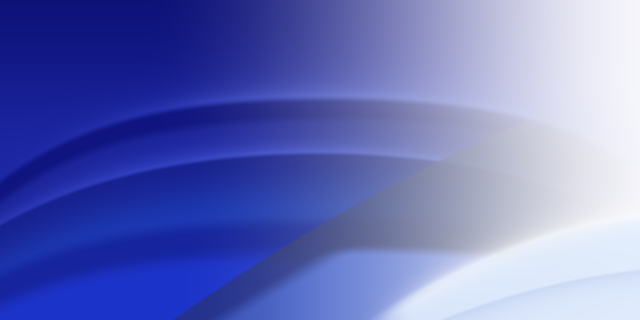
This background is drawn by a WebGL 2 fragment shader. Its source:

```glsl
#version 300 es
precision highp float;
// Soft blue backdrop: nested translucent arches crossed by a diagonal veil,
// dissolving into white on the right. Each layer is a signed height above
// a curve, blended with smooth steps and exponential glows.

uniform vec2 u_resolution;
out vec4 fragColor;

// Palette
const vec3 SKY_TOP = vec3(0.05, 0.07, 0.47);
const vec3 SKY_LOW = vec3(0.11, 0.15, 0.64);
const vec3 SHADOW = vec3(0.06, 0.08, 0.50);
const vec3 RIBBON = vec3(0.13, 0.17, 0.65);
const vec3 HOLLOW = vec3(0.09, 0.13, 0.56);
const vec3 AZURE = vec3(0.11, 0.22, 0.70);
const vec3 BAND = vec3(0.08, 0.13, 0.60);
const vec3 FLOOR = vec3(0.11, 0.20, 0.79);
const vec3 SLATE = vec3(0.15, 0.19, 0.46);
const vec3 SHEET = vec3(0.24, 0.36, 0.78);
const vec3 RIM = vec3(0.16, 0.20, 0.25);
const vec3 HAZE = vec3(0.97, 0.97, 0.99);
const vec3 ICE = vec3(0.87, 0.92, 0.99);

// Arches: peak x, peak y, quadratic drop, quartic drop
const vec4 ARCH_OUTER = vec4(1.03, 0.693, 0.119, 0.120);
const vec4 ARCH_INNER = vec4(1.00, 0.521, 0.169, 0.055);
const vec4 ARCH_LOWER = vec4(1.06, 0.219, 0.070, 0.068);

// Rising curves: start x, slope, bend
const vec3 VEIL_EDGE = vec3(0.54, 0.70, 0.124);
const vec3 SHEET_EDGE = vec3(0.69, 0.62, 0.10);
const vec3 BEAM_EDGE = vec3(1.17, 0.65, 0.31);
const vec3 CREASE_EDGE = vec3(1.38, 0.40, 0.24);

const vec2 HAZE_SPAN = vec2(0.45, 2.08);
const float HAZE_DELAY = 0.09;

float aboveArch(vec2 p, vec4 arch) {
    float d2 = (p.x - arch.x) * (p.x - arch.x);
    return p.y - (arch.y - arch.z * d2 - arch.w * d2 * d2);
}

float aboveRise(vec2 p, vec3 rise) {
    float d = p.x - rise.x;
    return p.y - (rise.y * d - rise.z * d * d);
}

float cover(float d, float softness) {
    return smoothstep(-softness, softness, d);
}

float glow(float d, float width) {
    return exp(-max(d, 0.0) / width);
}

void main() {
    // Height is one unit; width is fixed at two
    vec2 p = gl_FragCoord.xy / u_resolution * vec2(2.0, 1.0);
    float outer = aboveArch(p, ARCH_OUTER);
    float inner = aboveArch(p, ARCH_INNER);
    float lower = aboveArch(p, ARCH_LOWER);
    float veil = aboveRise(p, VEIL_EDGE);
    float beam = aboveRise(p, BEAM_EDGE);
    float rimFade = smoothstep(-0.1, 1.1, p.x);

    // Sky with the lit rim of the outer arch
    vec3 color = mix(SKY_LOW, SKY_TOP, smoothstep(0.45, 1.05, p.y));
    color += RIM * rimFade * glow(outer, 0.035);

    // Ribbon between the outer and inner arches
    float ribbonLight = 0.65 * smoothstep(0.045, 0.085, -outer)
                      + 0.35 * smoothstep(0.07, 0.17, -outer);
    vec3 ribbon = mix(SHADOW, RIBBON, ribbonLight);
    ribbon += RIM * (0.3 + 0.5 * rimFade) * glow(inner, 0.025);
    color = mix(color, ribbon, cover(-outer, 0.014));

    // Hollow under the inner arch, with a dark band and bright floor
    vec3 hollow = mix(HOLLOW, AZURE, smoothstep(0.0, 0.19, -inner));
    hollow = mix(hollow, BAND, 0.85 * smoothstep(0.12, 0.06, lower));
    hollow = mix(hollow, FLOOR, smoothstep(0.03, -0.05, lower));
    color = mix(color, hollow, cover(-inner, 0.009));

    // Slate veil below the diagonal
    float veilCover = cover(-veil, 0.004) * cover(-outer, 0.08);
    color = mix(color, SLATE, 0.72 * veilCover);
    color = mix(color, SLATE, 0.4 * veilCover * smoothstep(0.1, 0.04, abs(lower - 0.03)));

    // Pale sheet along the bottom
    float sheet = cover(-aboveRise(p, SHEET_EDGE), 0.035) * cover(-lower, 0.022);
    color = mix(color, SHEET, sheet * mix(0.75, 1.0, smoothstep(0.7, 1.1, p.x)));

    // White haze from the right, arriving later below the outer arch
    float delay = HAZE_DELAY * smoothstep(0.75, 0.45, p.y);
    float haze = smoothstep(HAZE_SPAN.x + delay, HAZE_SPAN.y + 0.5 * delay, p.x);
    color = mix(color, HAZE, haze);
    float dusk = cover(-outer, 0.09) * haze * (1.0 - haze) * (1.0 - sheet);
    color -= dusk * vec3(0.10, 0.10, 0.28);

    // Icy fan with a luminous edge and a faint crease
    float fan = cover(-beam, 0.025) * smoothstep(1.1, 1.3, p.x);
    color = mix(color, ICE, 0.9 * fan);
    float beamFade = smoothstep(1.1, 1.4, p.x);
    color = mix(color, vec3(1.0), 0.6 * beamFade * glow(abs(beam), 0.035));
    float crease = aboveRise(p, CREASE_EDGE);
    color -= vec3(0.08, 0.07, 0.03) * fan * glow(-crease, 0.04) * cover(-crease, 0.006);

    fragColor = vec4(clamp(color, 0.0, 1.0), 1.0);
}
```
